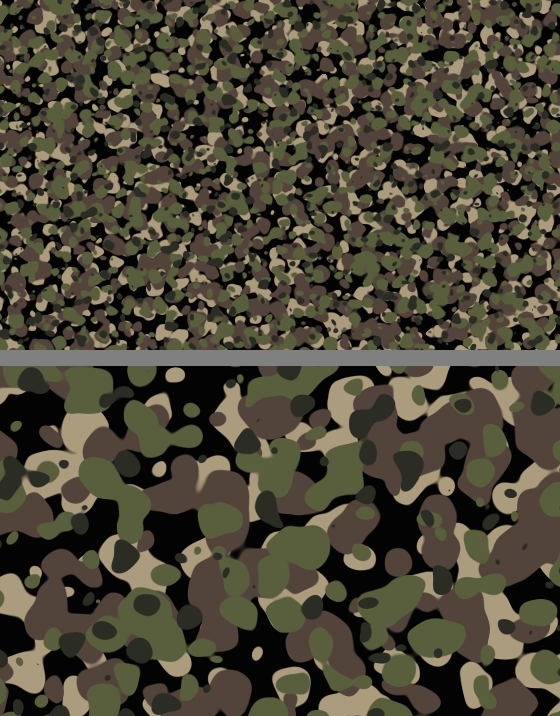
Top, the full canvas; bottom, a detail of the centre.
This pattern is drawn by a WebGL 1 fragment shader. Its source:

```glsl
precision highp float;
// Woodland camouflage: layers of merged, wobbly discs over a black ground.

uniform vec2 u_resolution;

float hash(vec2 p) {
  return fract(sin(dot(p, vec2(127.1, 311.7))) * 43758.5453);
}

float valueNoise(vec2 p) {
  vec2 cell = floor(p);
  vec2 f = fract(p);
  f = f * f * (3.0 - 2.0 * f);
  float low = mix(hash(cell), hash(cell + vec2(1.0, 0.0)), f.x);
  float high = mix(hash(cell + vec2(0.0, 1.0)), hash(cell + vec2(1.0, 1.0)), f.x);
  return mix(low, high, f.y);
}

// Signed distance to smoothly joined discs, one per unit cell.
// Radii spread evenly around the mean; negative ones leave the cell empty.
float blobDistance(vec2 p, float meanRadius, float spread) {
  const float sharpness = 8.0;
  vec2 home = floor(p);
  float sum = 0.0;
  for (int j = -1; j <= 1; j++) {
    for (int i = -1; i <= 1; i++) {
      vec2 cell = home + vec2(float(i), float(j));
      vec2 center = cell + vec2(hash(cell), hash(cell + 57.3));
      float radius = meanRadius + spread * (2.0 * hash(cell + 113.9) - 1.0);
      sum += exp(-sharpness * (length(p - center) - radius));
    }
  }
  return -log(sum + 1e-6) / sharpness;
}

// Antialiased coverage of one layer; scale is cells per canvas height.
float blobMask(vec2 uv, float scale, float seed, float meanRadius, float spread) {
  vec2 p = uv * scale + seed;
  vec2 wobble = vec2(valueNoise(p * 1.7), valueNoise(p * 1.7 + 31.4)) - 0.5;
  float pixel = scale / u_resolution.y;
  float d = blobDistance(p + 0.32 * wobble, meanRadius, spread);
  return 1.0 - smoothstep(-0.8 * pixel, 0.8 * pixel, d);
}

void main() {
  vec2 uv = gl_FragCoord.xy / u_resolution.y;

  vec3 black = vec3(0.012, 0.010, 0.010);
  vec3 tan_ = vec3(0.67, 0.61, 0.49);
  vec3 brown = vec3(0.32, 0.265, 0.23);
  vec3 green = vec3(0.35, 0.37, 0.24);
  vec3 charcoal = vec3(0.17, 0.175, 0.145);

  // Patches from the ground up, then small dark spots on top.
  vec3 color = black;
  color = mix(color, tan_, blobMask(uv, 23.0, 11.3, 0.315, 0.20));
  color = mix(color, brown, blobMask(uv, 22.0, 83.7, 0.335, 0.20));
  color = mix(color, green, blobMask(uv, 23.0, 151.1, 0.275, 0.21));
  color = mix(color, charcoal, blobMask(uv, 24.0, 229.5, 0.105, 0.22));

  gl_FragColor = vec4(color, 1.0);
}
```
